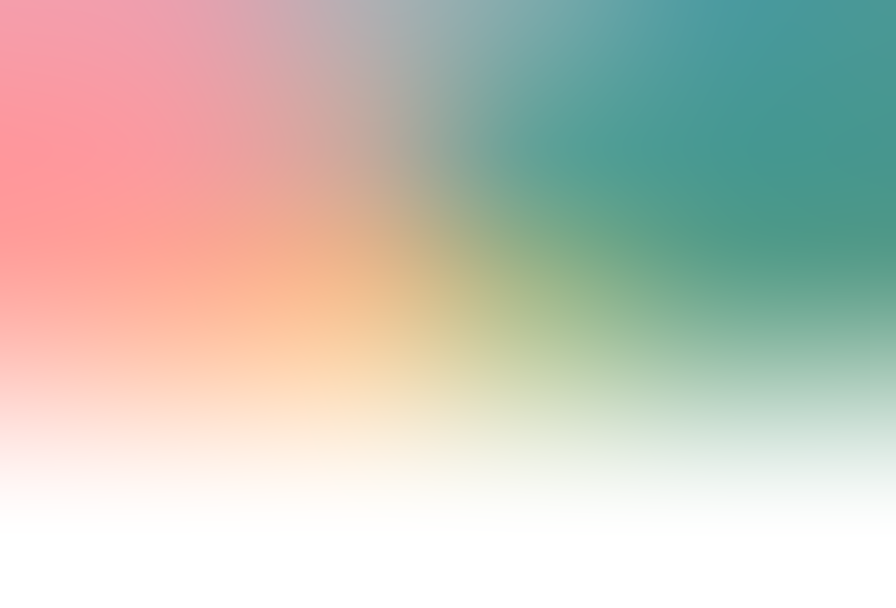
A Shadertoy shader for this background:

```glsl
// Soft mesh gradient: coral, gold and teal blending sideways and fading down to white.

const int STOPS = 6;

// Smooth Catmull-Rom blend through evenly spaced colour stops, x in 0..1
vec3 colourRamp(vec3 stops[STOPS], float x) {
    float position = clamp(x, 0.0, 1.0) * float(STOPS - 1);
    int i = min(int(position), STOPS - 2);
    float t = position - float(i);
    vec3 before = stops[max(i - 1, 0)];
    vec3 start = stops[i];
    vec3 end = stops[i + 1];
    vec3 after = stops[min(i + 2, STOPS - 1)];
    vec3 slope = end - before;
    vec3 bend = 2.0 * before - 5.0 * start + 4.0 * end - after;
    vec3 twist = 3.0 * (start - end) + after - before;
    return start + 0.5 * t * (slope + t * (bend + t * twist));
}

// Four horizontal bands of colour, blended by depth below the top edge
vec3 meshColour(float x, float depth) {
    vec3 mist[STOPS] = vec3[STOPS](
        vec3(0.960, 0.620, 0.675), vec3(0.910, 0.628, 0.686),
        vec3(0.698, 0.686, 0.706), vec3(0.490, 0.667, 0.675),
        vec3(0.300, 0.608, 0.630), vec3(0.290, 0.596, 0.588));
    vec3 rose[STOPS] = vec3[STOPS](
        vec3(1.000, 0.588, 0.608), vec3(0.969, 0.608, 0.625),
        vec3(0.780, 0.659, 0.612), vec3(0.370, 0.627, 0.588),
        vec3(0.275, 0.596, 0.569), vec3(0.275, 0.588, 0.557));
    vec3 apricot[STOPS] = vec3[STOPS](
        vec3(1.000, 0.620, 0.596), vec3(1.000, 0.650, 0.557),
        vec3(0.930, 0.705, 0.514), vec3(0.590, 0.686, 0.500),
        vec3(0.345, 0.612, 0.514), vec3(0.322, 0.596, 0.514));
    vec3 gold[STOPS] = vec3[STOPS](
        vec3(1.000, 0.615, 0.560), vec3(1.000, 0.660, 0.478),
        vec3(0.960, 0.730, 0.440), vec3(0.620, 0.694, 0.420),
        vec3(0.365, 0.605, 0.447), vec3(0.357, 0.605, 0.480));

    vec3 colour = colourRamp(mist, x);
    colour = mix(colour, colourRamp(rose, x), smoothstep(-0.05, 0.30, depth));
    colour = mix(colour, colourRamp(apricot, x), smoothstep(0.22, 0.50, depth));
    return mix(colour, colourRamp(gold, x), smoothstep(0.42, 0.66, depth));
}

// Veil of white that thickens between two depths
vec3 fadeToWhite(vec3 colour, float depth, float start, float end) {
    return mix(colour, vec3(1.0), smoothstep(start, end, depth));
}

void mainImage(out vec4 fragColor, in vec2 fragCoord) {
    vec2 uv = fragCoord / iResolution.xy;
    float depth = 1.0 - uv.y;
    vec3 colour = meshColour(uv.x, depth);
    fragColor = vec4(fadeToWhite(colour, depth, 0.36, 0.90), 1.0);
}
```
